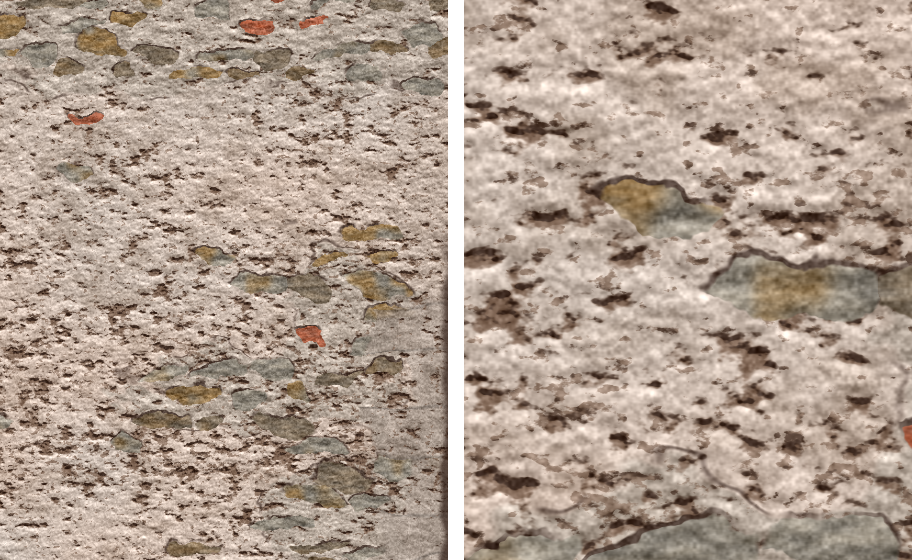
Left, the full canvas; right, a detail of the centre.
Give the GLSL for this texture, as a WebGL 1 fragment shader.

```glsl
precision highp float;
// Weathered pitted plaster wall with patches of exposed rubble stone and grey quoins on the right.
uniform vec2 u_resolution;

#define PIT_SCALE vec2(50.0, 82.0)
#define STONE_CELL vec2(0.104, 0.047)
#define STONE_WARP 0.026
#define QUOIN_HEIGHT 0.092
#define RELIEF 0.72
#define GRAIN 0.25
#define STRAY_STONES 0.06
#define PACKED_STONES 0.84

const vec3 PLASTER_LIGHT = vec3(0.805, 0.740, 0.692);
const vec3 PLASTER_DARK = vec3(0.715, 0.645, 0.590);
const vec3 MORTAR = vec3(0.69, 0.64, 0.59);
const vec3 QUOIN = vec3(0.65, 0.595, 0.55);
const vec3 PIT_BROWN = vec3(0.47, 0.365, 0.295);
const vec3 SHADOW = vec3(0.19, 0.12, 0.09);
const vec3 STONE_GREY = vec3(0.56, 0.53, 0.48);
const vec3 STONE_OCHRE = vec3(0.56, 0.45, 0.30);
const vec3 STONE_BROWN = vec3(0.46, 0.39, 0.31);
const vec3 BRICK = vec3(0.66, 0.38, 0.28);

float hash(vec2 p) {
  vec3 q = fract(vec3(p.xyx) * 0.1031);
  q += dot(q, q.yzx + 33.33);
  return fract((q.x + q.y) * q.z);
}

float noise(vec2 p) {
  vec2 i = floor(p), f = fract(p);
  f = f * f * (3.0 - 2.0 * f);
  return mix(mix(hash(i), hash(i + vec2(1, 0)), f.x),
             mix(hash(i + vec2(0, 1)), hash(i + vec2(1, 1)), f.x), f.y);
}

float fbm(vec2 p) {
  float sum = 0.0, amp = 0.53;
  for (int i = 0; i < 4; i++) {
    sum += amp * noise(p);
    p = mat2(1.6, 0.5, -0.5, 1.6) * p * 1.25 + 17.3;
    amp *= 0.5;
  }
  return sum;
}

// One half on the rim of the ellipse, rising towards its centre
float patchField(vec2 p, vec2 centre, vec2 radii) {
  return max(0.0, 1.0 - 0.5 * length((p - centre) / radii));
}

// Where the plaster has fallen off: above one half is bare masonry
float exposure(vec2 p) {
  float e = smoothstep(0.75, 0.97, p.y);
  e = max(e, patchField(p, vec2(0.60, 0.42), vec2(0.12, 0.18)));
  e = max(e, patchField(p, vec2(0.39, 0.31), vec2(0.22, 0.065)));
  e = max(e, patchField(p, vec2(0.62, 0.07), vec2(0.11, 0.09)));
  return e + 0.85 * (fbm(p * vec2(8.0, 13.0) + 4.0) - 0.5);
}

// Stone radius, 1 on its outline: a rounded box with two chipped sides
float stoneRadius(vec2 d, vec2 size, float tilt, float id) {
  d.y += tilt * d.x;
  vec2 q = d / size, a = pow(abs(q) + 0.0001, vec2(2.6));
  float turn = 6.2832 * id;
  float chips = max(dot(q, vec2(cos(turn), sin(turn))), dot(q, vec2(cos(turn + 2.2), sin(turn + 2.2))));
  return max(pow(a.x + a.y, 0.385), chips / 0.74);
}

// Nearest stone as (radius, radius of its cast shadow, id)
vec3 stones(vec2 p) {
  vec3 best = vec3(9.0, 9.0, 0.0);
  vec2 home = floor(p / STONE_CELL);
  for (int j = -1; j <= 1; j++) {
    for (int i = -1; i <= 1; i++) {
      vec2 cell = home + vec2(float(i), float(j));
      float id = hash(cell + 51.7), width = hash(cell + 13.1), height = hash(cell + 87.9);
      vec2 jitter = vec2(width - 0.5, id - 0.5) * vec2(0.35, 0.45);
      vec2 centre = (cell + 0.5 + jitter + vec2(0.4 * mod(cell.y, 2.0) - 0.2, 0.0)) * STONE_CELL;
      float chance = mix(STRAY_STONES, PACKED_STONES, smoothstep(0.42, 0.56, exposure(centre)));
      if (hash(cell + 29.3) > chance) continue;
      vec2 size = mix(vec2(0.022, 0.010), vec2(0.062, 0.025), vec2(width, height));
      size *= id > 0.97 ? 0.55 : 1.0;
      float tilt = 0.4 * (height - 0.5);
      float r = stoneRadius(p - centre, size, tilt, id);
      best.y = min(best.y, stoneRadius(p - centre - vec2(-0.001, 0.003), size, tilt, id));
      if (r < best.x) { best.x = r; best.z = id; }
    }
  }
  return best;
}

vec3 stoneColour(float id, vec2 p) {
  vec3 c = mix(STONE_GREY, STONE_OCHRE, smoothstep(0.45, 0.8, id + 0.6 * (noise(p * 38.0) - 0.5)));
  c = mix(c, STONE_BROWN, 0.7 * step(0.7, fract(id * 7.3)));
  c = id > 0.97 ? BRICK : c;
  return c * (0.62 + 0.76 * fbm(p * vec2(45.0, 130.0)));
}

void main() {
  vec2 p = gl_FragCoord.xy / u_resolution.y;
  float x = p.x / (u_resolution.x / u_resolution.y);
  float grain = 0.5 * noise(p * 290.0) + 0.5 * noise(p * 510.0 + 9.0) - 0.5;

  // Plaster tone, bare mortar and granular quoins
  float bare = exposure(p);
  float mortar = smoothstep(0.47, 0.52, bare);
  vec3 colour = mix(PLASTER_DARK, PLASTER_LIGHT, smoothstep(0.25, 0.6, fbm(p * vec2(24.0, 34.0))));
  colour += vec3(0.03, 0.0, -0.015) * (noise(p * 6.0) - 0.4);
  colour = mix(colour, MORTAR + 0.4 * (fbm(p * vec2(50.0, 90.0)) - 0.47), 0.8 * mortar);
  float row = p.y / QUOIN_HEIGHT + 0.4 * (noise(p * 14.0) - 0.5);
  float quoinEdge = 0.82 + 0.07 * mod(floor(row), 2.0) + 0.12 * (fbm(p * 18.0) - 0.5);
  float quoinTop = p.y + 0.12 * (fbm(p * 12.0) - 0.5);
  float quoin = smoothstep(quoinEdge, quoinEdge + 0.02, x) * (1.0 - smoothstep(0.46, 0.50, quoinTop));
  float greyed = max(quoin, 0.4 * smoothstep(0.78, 0.95, x));
  colour = mix(colour, QUOIN + 0.3 * (fbm(p * 30.0) - 0.5), 0.8 * greyed);
  float joint = 1.0 - smoothstep(0.0, 0.06, 0.5 - abs(fract(row) - 0.5));
  colour *= 1.0 - 0.2 * joint * quoin;

  // Undercut pits, lit from above, and finer pocks between them
  float height = fbm(p * PIT_SCALE);
  float slope = height - fbm((p + vec2(0.001, 0.0035)) * PIT_SCALE);
  float pocks = fbm(p * PIT_SCALE * 2.1 + 31.0);
  float band = smoothstep(0.05, 0.16, p.y) * (1.0 - smoothstep(0.48, 0.62, p.y));
  float rough = clamp(0.2 + 0.5 * band + 1.6 * (fbm(p * vec2(5.0, 11.0)) - 0.5), 0.0, 1.0);
  float rim = mix(0.33, 0.47, rough) - 0.08 * quoin;
  float pit = 1.0 - smoothstep(rim - 0.15, rim, height);
  float pock = 1.0 - smoothstep(rim - 0.16, rim - 0.04, pocks);
  colour += RELIEF * slope * (1.0 - 0.4 * quoin);
  colour = mix(colour, PIT_BROWN + 0.5 * slope, max(0.9 * pit, 0.7 * pock));
  colour = mix(colour, SHADOW, 0.8 * max(pit, 0.6 * pock) * smoothstep(0.02, 0.12, -slope));

  // Broken lip of the plaster
  float lip = 1.0 - smoothstep(0.0, 0.025, abs(bare - 0.47));
  colour = mix(colour, SHADOW, 0.55 * lip * smoothstep(0.45, 0.7, noise(p * 28.0)) * (1.0 - quoin));

  // Rubble stones in wavy courses, with a broken dark recess above each
  vec2 warp = vec2(fbm(p * 34.0), fbm(p * 34.0 + 40.0)) - 0.5;
  vec2 sway = vec2(0.0, 0.045) * (noise(p * 6.5) - 0.5);
  vec3 stone = stones(p + STONE_WARP * warp + sway);
  float visible = 1.0 - 0.9 * quoin;
  float recess = 1.0 - smoothstep(0.96, 1.10, stone.y);
  colour = mix(colour, SHADOW, 0.75 * recess * visible * smoothstep(0.2, 0.65, noise(p * 45.0)));
  float body = 1.0 - smoothstep(0.93, 1.02, stone.x);
  colour = mix(colour, stoneColour(stone.z, p) + 0.5 * slope, body * visible);

  // Mineral grain and the dark right-hand corner
  colour += GRAIN * grain;
  float corner = smoothstep(0.98, 0.999, x + 0.02 * (noise(p * 25.0) - 0.5));
  colour = mix(colour, SHADOW, 0.7 * corner * (1.0 - smoothstep(0.48, 0.62, p.y)));
  gl_FragColor = vec4(clamp(colour, 0.0, 1.0), 1.0);
}
```
